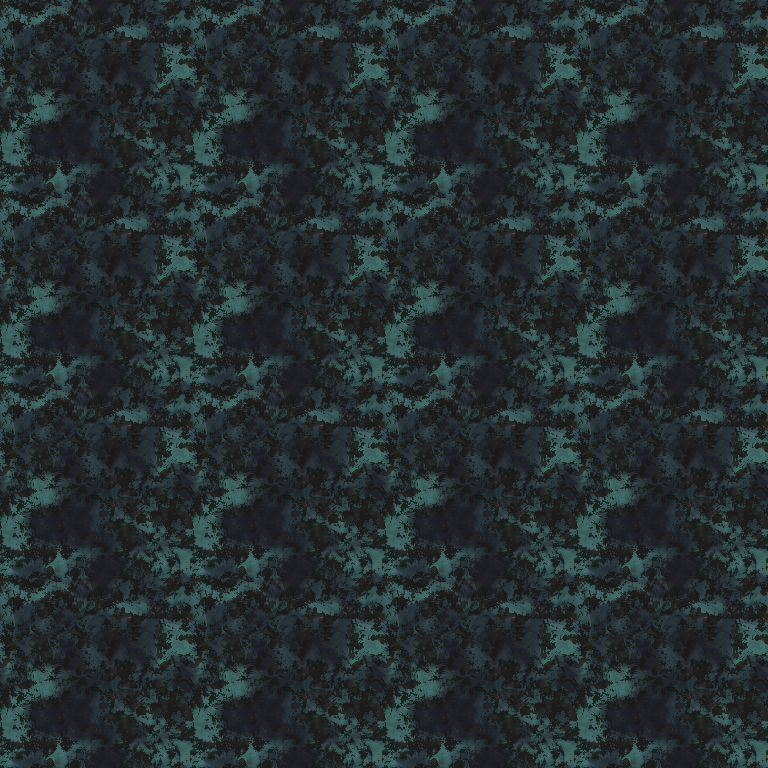
This texture is drawn by a Shadertoy shader. Its source:

```glsl
const float TAU = 6.2831853;
const float REPEATS = 4.0;

const vec3 NAVY   = vec3(0.118, 0.122, 0.152);
const vec3 SLATE  = vec3(0.160, 0.222, 0.245);
const vec3 TEAL   = vec3(0.240, 0.395, 0.385);
const vec3 SOOT   = vec3(0.095, 0.092, 0.085);
const vec3 LICHEN = vec3(0.150, 0.145, 0.128);

vec2 hash2(vec2 cell, float seed) {
    vec3 p = fract(vec3(cell.xyx + seed) * vec3(0.1031, 0.1030, 0.0973));
    p += dot(p, p.yzx + 33.33);
    return fract((p.xx + p.yz) * p.zy);
}

// Gradient at a lattice corner, wrapped to the period
float corner(vec2 cell, vec2 offset, float period, float seed) {
    float angle = TAU * hash2(mod(cell, period), seed).x;
    return dot(vec2(cos(angle), sin(angle)), offset);
}

float gradientNoise(vec2 p, float period, float seed) {
    vec2 i = floor(p), f = p - i;
    vec2 w = f * f * f * (f * (f * 6.0 - 15.0) + 10.0);
    vec2 e = vec2(1.0, 0.0);
    float low  = mix(corner(i, f, period, seed), corner(i + e, f - e, period, seed), w.x);
    float high = mix(corner(i + e.yx, f - e.yx, period, seed),
                     corner(i + 1.0, f - 1.0, period, seed), w.x);
    return mix(low, high, w.y);
}

float fbm(vec2 uv, float period, float gain, float seed) {
    float sum = 0.0, amplitude = 1.0;
    for (int octave = 0; octave < 5; octave++) {
        sum += amplitude * gradientNoise(uv * period, period, seed);
        amplitude *= gain;
        period *= 2.0;
        seed += 17.0;
    }
    return sum;
}

// Scattered round pits of varied size, from wrapped cellular noise
float pits(vec2 uv, float period, float seed) {
    vec2 p = uv * period, base = floor(p);
    float depth = 0.0;
    for (int y = -1; y <= 1; y++)
    for (int x = -1; x <= 1; x++) {
        vec2 cell = base + vec2(x, y);
        vec2 key = mod(cell, period);
        float size = mix(0.08, 0.45, hash2(key, seed + 5.0).x);
        float reach = length(p - cell - hash2(key, seed));
        depth = max(depth, 1.0 - smoothstep(0.3 * size, size, reach));
    }
    return depth;
}

float wave(vec2 uv, vec2 frequency, float phase) {
    return cos(TAU * (dot(uv, frequency) - phase));
}

// Broad light and dark regions of one tile
float regions(vec2 uv) {
    float sum = 0.50 * wave(uv, vec2(1, 0), 0.97);
    sum += 0.25 * wave(uv, vec2(1, 2), 0.35);
    sum += 0.30 * wave(uv, vec2(2, -2), 0.55);
    sum += 0.20 * wave(uv, vec2(2, 3), 0.92);
    sum += 0.20 * wave(uv, vec2(3, -1), 0.10);
    float streak = 6.0 * (wave(uv, vec2(1, 0), 0.42) - 1.0)
                 + 20.0 * (wave(uv, vec2(0, 1), 0.84) - 1.0);
    return sum + 1.6 * exp(streak);
}

vec3 mineral(float tone, float grain) {
    vec3 color = mix(NAVY, SLATE, smoothstep(-0.60, -0.02, tone));
    color = mix(color, TEAL, smoothstep(-0.08, 0.58, tone));
    return color * (1.0 + 0.20 * grain);
}

void mainImage(out vec4 fragColor, in vec2 fragCoord) {
    vec2 uv = fract(fragCoord / iResolution.xy * REPEATS);

    // Swirled mineral ground
    vec2 warp = vec2(fbm(uv, 5.0, 0.5, 3.0), fbm(uv, 5.0, 0.5, 41.0));
    vec2 swirled = uv + 0.10 * warp;
    float tone = 0.50 * regions(uv + 0.04 * warp) + 0.75 * fbm(swirled, 6.0, 0.6, 79.0);
    float grain = fbm(uv, 16.0, 0.6, 113.0);
    vec3 color = mineral(tone, grain);

    // Lacy translucent crust, thickest where teal meets navy
    float crust = fbm(uv + 0.03 * warp, 11.0, 0.85, 151.0) + 0.10;
    crust += 0.45 * pits(uv + 0.02 * warp, 15.0, 7.0) - 0.75 * abs(tone - 0.06);
    vec3 crustColor = mix(SOOT, LICHEN, smoothstep(0.0, 0.7, grain + 0.4 * crust));
    color = mix(color, crustColor, 0.92 * smoothstep(-0.16, 0.20, crust));

    // Faint sooty rim along the crust
    float rim = exp(-pow(crust / 0.07, 2.0));
    color = mix(color, SOOT, 0.22 * rim);

    fragColor = vec4(color, 1.0);
}
```
